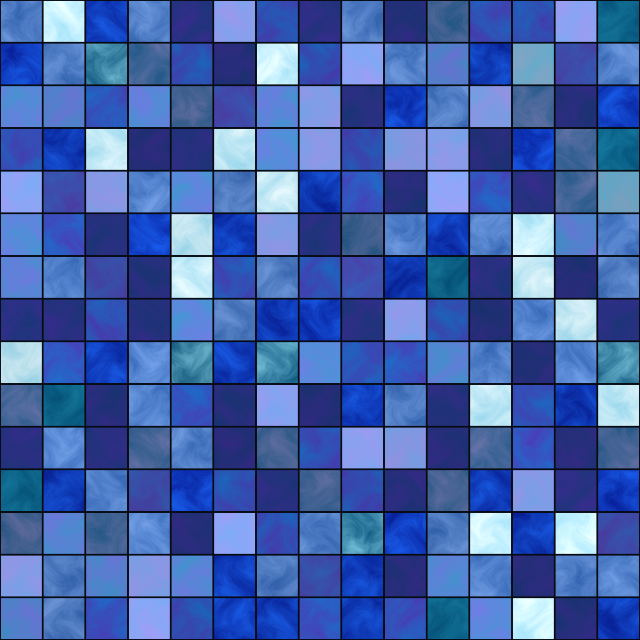
This pattern is drawn by a Shadertoy shader. Its source:

```glsl
// Stable random value per tile
float hash(vec2 cell) {
    vec3 q = fract(vec3(cell.xyx) * vec3(0.1031, 0.1030, 0.0973));
    q += dot(q, q.yzx + 33.33);
    return fract((q.x + q.y) * q.z);
}

// Warped, rotated sine octaves, roughly 0..1
float clouds(vec2 p) {
    float sum = 0.0, amp = 0.5;
    for (int i = 0; i < 5; i++) {
        p += 0.6 * sin(p.yx * 1.3 + vec2(0.7, 2.1) * float(i));
        sum += amp * sin(p.x) * sin(p.y);
        p = mat2(1.6, 1.2, -1.2, 1.6) * p + 1.7;
        amp *= 0.56;
    }
    return clamp(0.5 + 0.65 * sum, 0.0, 1.0);
}

// Each glass family blends a deep tone into a light one
vec3 glass(float pick, float blend) {
    // Navy, sky, royal, periwinkle, slate, steel, ice, blue, teal, sea, aqua, indigo
    float upTo[11] = float[11](0.13, 0.24, 0.36, 0.46, 0.53, 0.67, 0.75, 0.88, 0.91, 0.94, 0.96);
    vec3 deep[12] = vec3[12](
        vec3(0.10, 0.20, 0.45), vec3(0.27, 0.56, 0.80), vec3(0.03, 0.13, 0.60),
        vec3(0.47, 0.65, 0.93), vec3(0.14, 0.34, 0.52), vec3(0.21, 0.40, 0.70),
        vec3(0.63, 0.86, 0.94), vec3(0.12, 0.40, 0.76), vec3(0.02, 0.32, 0.47),
        vec3(0.07, 0.35, 0.50), vec3(0.37, 0.67, 0.80), vec3(0.20, 0.36, 0.71));
    vec3 light[12] = vec3[12](
        vec3(0.20, 0.17, 0.53), vec3(0.42, 0.47, 0.86), vec3(0.09, 0.34, 0.88),
        vec3(0.60, 0.60, 0.93), vec3(0.37, 0.43, 0.63), vec3(0.43, 0.60, 0.87),
        vec3(0.90, 0.98, 1.00), vec3(0.27, 0.24, 0.69), vec3(0.08, 0.46, 0.60),
        vec3(0.40, 0.69, 0.79), vec3(0.50, 0.64, 0.76), vec3(0.29, 0.24, 0.64));
    int family = 0;
    for (int i = 0; i < 11; i++) family += int(pick > upTo[i]);
    return mix(deep[family], light[family], blend);
}

void mainImage(out vec4 fragColor, in vec2 fragCoord) {
    vec2 grid = 15.0 * fragCoord / iResolution.xy;
    vec2 cell = floor(grid), local = fract(grid);

    // Stepped pick keeps neighbouring tiles apart, the hash breaks its rhythm
    float pick = fract(dot(cell, vec2(0.38, 0.23)) + 0.45 * hash(cell + 3.0));
    vec2 offset = 40.0 * vec2(hash(cell + 17.0), hash(cell + 51.0));
    vec3 color = glass(pick, clouds(local * 3.6 + offset));
    color *= 0.95 + 0.1 * hash(cell + 83.0);

    // Dark grout between tiles
    vec2 toEdge = 0.5 - abs(local - 0.5);
    vec2 pixel = 15.0 / iResolution.xy;
    vec2 inside = smoothstep(0.021 - 0.5 * pixel, 0.021 + 0.5 * pixel, toEdge);
    color = mix(vec3(0.03, 0.04, 0.07), color, inside.x * inside.y);

    fragColor = vec4(color, 1.0);
}
```
